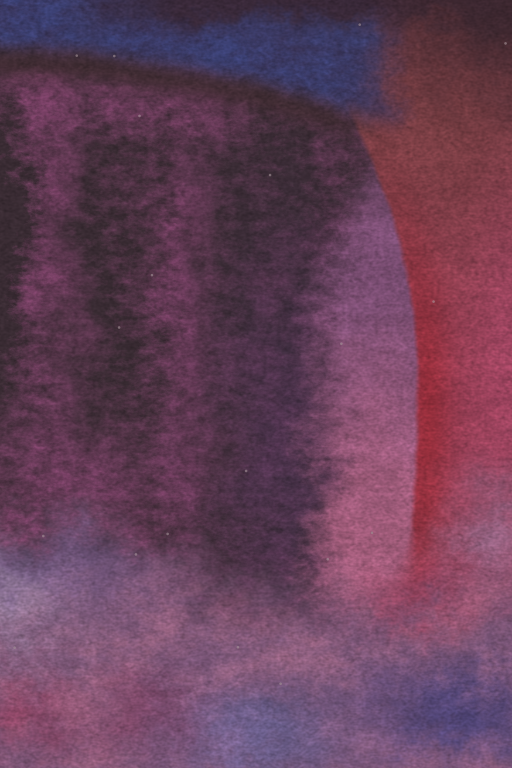
This background is drawn by a Shadertoy shader. Its source:

```glsl
// Watercolour on rough paper: a dark violet arch with soft vertical streaks,
// a blue band above, a red column at the right and a mottled mauve floor.
// Washes are layered with soft masks whose edges are bent by gradient noise.

vec2 hash2(vec2 cell) {
    vec3 h = fract(cell.xyx * vec3(0.1031, 0.1030, 0.0973));
    h += dot(h, h.yzx + 33.33);
    return fract((h.xx + h.yz) * h.zy);
}

float gradientDot(vec2 cell, vec2 offset) {
    return dot(hash2(cell) * 2.0 - 1.0, offset);
}

float gradientNoise(vec2 p) {
    vec2 i = floor(p), f = fract(p);
    vec2 u = f * f * f * (f * (f * 6.0 - 15.0) + 10.0);
    vec2 e = vec2(0.0, 1.0);
    return mix(mix(gradientDot(i, f), gradientDot(i + e.yx, f - e.yx), u.x),
               mix(gradientDot(i + e, f - e), gradientDot(i + 1.0, f - 1.0), u.x), u.y);
}

float fbm(vec2 p) {
    float sum = 0.0, amplitude = 1.0;
    for (int i = 0; i < 5; i++) {
        sum += amplitude * gradientNoise(p);
        p = p * 2.03 + 7.3;
        amplitude *= 0.62;
    }
    return sum;
}

// Smooth step of given half width around an edge
float rise(float edge, float softness, float x) {
    return smoothstep(edge - softness, edge + softness, x);
}

float blob(vec2 p, vec2 centre, vec2 radius) {
    vec2 d = (p - centre) / radius;
    return exp(-dot(d, d));
}

// Right side and top of the arch
float archSide(float y) {
    float d = y - 0.5;
    return 0.815 - (d > 0.0 ? 1.05 : 0.3) * d * d;
}

float archTop(float x) {
    return 0.92 - 0.02 * x - 0.14 * x * x;
}

vec3 rightColumn(vec2 uv, vec2 bent, float mottle) {
    vec3 col = mix(vec3(0.60, 0.25, 0.34), vec3(0.47, 0.24, 0.26), rise(0.67, 0.20, uv.y));
    float rim = uv.x - archSide(uv.y);
    float rimMask = exp(-pow((rim - 0.02) / 0.05, 2.0)) * rise(0.25, 0.07, bent.y) * (1.0 - rise(0.66, 0.2, uv.y));
    col = mix(col, vec3(0.57, 0.16, 0.20), 0.8 * rimMask);
    col = mix(col, vec3(0.62, 0.27, 0.39), 0.6 * blob(uv, vec2(1.0, 0.55), vec2(0.07, 0.20)));
    col = mix(col, vec3(0.58, 0.42, 0.55), 0.8 * blob(bent, vec2(0.97, 0.30), vec2(0.10, 0.07)));
    return col * (1.0 + 0.10 * mottle);
}

vec3 archBody(vec2 uv, vec2 p, vec2 bent, float mottle, float grain) {
    float streaks = fbm(vec2(p.x * 7.0, p.y * 1.6) + 4.0);
    float purple = 0.35 + 0.25 * streaks + 0.35 * mottle + 0.45 * grain;
    purple += 0.50 * blob(bent, vec2(0.10, 0.66), vec2(0.06, 0.25));
    purple += 0.55 * blob(bent, vec2(0.35, 0.60), vec2(0.05, 0.24));
    purple += 0.40 * blob(bent, vec2(0.22, 0.87), vec2(0.35, 0.04));
    purple += 0.40 * blob(bent, vec2(0.10, 0.37), vec2(0.25, 0.07));
    purple -= 0.80 * blob(bent, vec2(0.0, 0.68), vec2(0.05, 0.17));
    purple -= 0.30 * blob(bent, vec2(0.56, 0.74), vec2(0.10, 0.10));
    purple -= 0.25 * blob(bent, vec2(0.20, 0.62), vec2(0.07, 0.25));
    vec3 col = mix(vec3(0.225, 0.17, 0.20), vec3(0.44, 0.24, 0.37), clamp(purple, 0.0, 1.15));
    col = mix(col, vec3(0.29, 0.20, 0.33), 0.5 * blob(bent, vec2(0.56, 0.42), vec2(0.12, 0.28)));

    // Pale wash inside the right side, pinker towards the bottom
    float paleEdge = 0.63 + 0.55 * max(uv.y - 0.62, 0.0);
    float pale = rise(paleEdge, 0.065, bent.x) * (1.0 - rise(0.76, 0.07, bent.y));
    vec3 paleColour = mix(vec3(0.65, 0.37, 0.49), vec3(0.49, 0.31, 0.46), rise(0.48, 0.19, bent.y));
    return mix(col, paleColour * (1.0 + 0.12 * mottle), 0.95 * pale);
}

vec3 floorWash(vec2 bent, float mottle) {
    vec3 col = mix(vec3(0.49, 0.34, 0.47), vec3(0.57, 0.37, 0.48), rise(0.1, 0.5, mottle));
    col = mix(col, vec3(0.61, 0.52, 0.64), 0.8 * blob(bent, vec2(0.0, 0.22), vec2(0.13, 0.07)));
    col = mix(col, vec3(0.40, 0.33, 0.50), 0.7 * blob(bent, vec2(0.12, 0.28), vec2(0.25, 0.05)));
    col = mix(col, vec3(0.54, 0.25, 0.37), 0.8 * blob(bent, vec2(0.04, 0.075), vec2(0.09, 0.05)));
    col = mix(col, vec3(0.50, 0.25, 0.37), 0.7 * blob(bent, vec2(0.30, 0.06), vec2(0.13, 0.05)));
    col = mix(col, vec3(0.40, 0.38, 0.57), 0.8 * blob(bent, vec2(0.50, 0.04), vec2(0.15, 0.07)));
    col = mix(col, vec3(0.29, 0.26, 0.46), 0.9 * blob(bent, vec2(0.90, 0.07), vec2(0.18, 0.06)));
    col = mix(col, vec3(0.61, 0.23, 0.33), 0.8 * blob(bent, vec2(0.80, 0.24), vec2(0.10, 0.05)));
    return col * (1.0 + 0.10 * mottle);
}

void mainImage(out vec4 fragColor, in vec2 fragCoord) {
    vec2 uv = fragCoord / iResolution.xy;
    vec2 p = fragCoord / iResolution.x;
    float mottle = fbm(p * vec2(8.0, 12.0));
    float grain = fbm(p * vec2(26.0, 44.0) + 17.0);
    vec2 warp = vec2(fbm(p * 8.0 + 11.0), fbm(p * 9.0 + 29.0));
    vec2 bent = uv + warp * vec2(0.055, 0.045) + grain * vec2(0.022, 0.016);

    // Arch over the red column, then the floor over both
    float side = archSide(uv.y) + 0.007 * warp.x;
    float outside = rise(side, 0.007 + 0.04 * (1.0 - rise(0.27, 0.05, uv.y)), uv.x);
    vec3 col = mix(archBody(uv, p, bent, mottle, grain), rightColumn(uv, bent, mottle), outside);
    float floorLine = mix(0.30, 0.215, rise(0.33, 0.18, uv.x)) + 0.02 * rise(0.65, 0.08, uv.x);
    col = mix(floorWash(bent, mottle), col, rise(floorLine, 0.06, bent.y));

    // Blue band, its dark lower rim and the brown upper corners
    float top = archTop(uv.x) + 0.006 * warp.y;
    float bandEnd = 1.0 - rise(0.75, 0.07, bent.x);
    float blueness = clamp(0.75 + 0.4 * mottle + 0.4 * grain, 0.0, 1.0);
    vec3 blue = mix(vec3(0.23, 0.18, 0.29), vec3(0.23, 0.25, 0.45), blueness);
    col = mix(col, blue, rise(top + 0.014, 0.022, uv.y) * bandEnd);
    float rim = exp(-pow((uv.y - top) / 0.02, 2.0)) * (1.0 - rise(0.69, 0.07, bent.x));
    col = mix(col, vec3(0.235, 0.165, 0.18), 0.8 * rim);
    col = mix(col, vec3(0.22, 0.15, 0.20), 0.9 * rise(0.97, 0.03, bent.y) * rise(0.22, 0.15, uv.x));
    col = mix(col, vec3(0.23, 0.15, 0.18), 0.9 * blob(bent, vec2(1.0, 0.97), vec2(0.22, 0.09)));

    // Paper tooth and sparse pale specks
    float tooth = gradientNoise(p * vec2(85.0, 130.0)) + gradientNoise(p * vec2(150.0, 210.0) + 5.0);
    col *= 1.0 + 0.17 * tooth + 0.10 * grain;
    vec2 cell = floor(p * 16.0);
    vec2 spot = 0.2 + 0.6 * hash2(cell + 3.0);
    float speck = 1.0 - smoothstep(0.02, 0.06, length(fract(p * 16.0) - spot));
    col = mix(col, vec3(0.65, 0.58, 0.60), 0.6 * speck * step(0.96, hash2(cell + 50.0).x));
    fragColor = vec4(clamp(col, 0.0, 1.0), 1.0);
}
```
